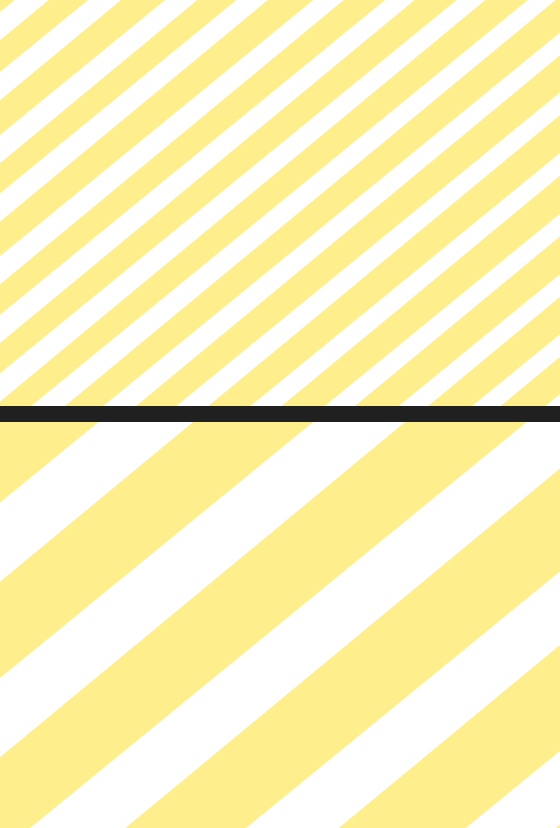
Top, the full canvas; bottom, a detail of the centre.
A Shadertoy shader for this pattern:

```glsl
// Tapering white diagonal stripes, slightly unevenly spaced, on pale yellow.

const vec3 YELLOW = vec3(1.0, 0.937, 0.55);
const vec3 WHITE = vec3(1.0);
const float PI = 3.14159;

// All lengths are in canvas heights.
const float SLOPE = 0.8225;       // rise of a stripe per unit of x
const float FIRST = 0.0654;       // depth of the first stripe at the left side
const float SPACING = 0.1475;     // vertical distance between stripes
const float HALF_WIDTH = 0.0348;  // vertical half width at the left side
const float TAPER = 0.005;        // loss of half width per unit of x

float bell(float x, float center, float spread) {
    float t = (x - center) / spread;
    return exp(-t * t);
}

// Uneven spacing: a slow drift plus a short alternating wobble.
float stripeOffset(float index) {
    float drift = 0.0072 * cos(0.2 * PI * (index - 4.0)) * bell(index, 5.0, 6.0);
    float wobble = 0.0041 * cos(PI * index) * bell(index, 2.6, 1.414);
    return 0.0016 + drift + wobble;
}

// Signed distance to the nearest stripe, negative inside.
float stripeDistance(vec2 p) {
    float depth = 1.0 - p.y + SLOPE * p.x;
    float index = floor((depth - FIRST) / SPACING + 0.5);
    float center = FIRST + SPACING * index + stripeOffset(index);
    float halfWidth = HALF_WIDTH - TAPER * p.x;
    return (abs(depth - center) - halfWidth) / length(vec2(1.0, SLOPE));
}

// Coverage of a shape over one pixel.
float fillMask(float dist, float pixel) {
    return clamp(0.5 - dist / pixel, 0.0, 1.0);
}

void mainImage(out vec4 fragColor, in vec2 fragCoord) {
    float pixel = 1.0 / iResolution.y;
    vec2 p = fragCoord * pixel;
    float stripe = fillMask(stripeDistance(p), pixel);
    fragColor = vec4(mix(YELLOW, WHITE, stripe), 1.0);
}
```
